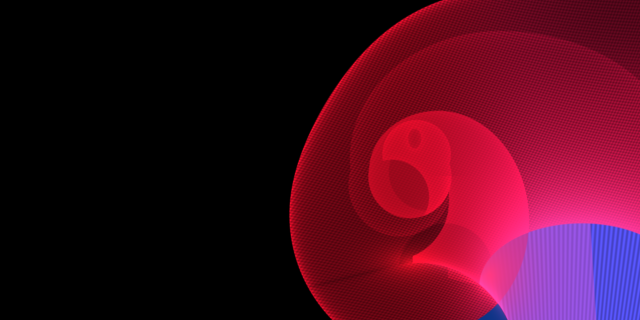
Give the GLSL for this background, as a Shadertoy shader.

```glsl
// Glowing spiral shell of fine crimson mesh on black, with a striped violet fan at lower right.

// Colours
const vec3 CRIMSON = vec3(0.96, 0.05, 0.17);
const vec3 ROSE = vec3(0.96, 0.07, 0.29);
const vec3 PINK = vec3(1.0, 0.25, 0.66);
const vec3 HOT_RED = vec3(1.0, 0.08, 0.15);
const vec3 VIOLET = vec3(0.56, 0.33, 0.90);
const vec3 BLUE = vec3(0.31, 0.31, 0.92);
const vec3 MAGENTA = vec3(0.76, 0.20, 0.58);
const vec3 DEEP_BLUE = vec3(0.04, 0.20, 0.52);

// Layout, in canvas heights
const vec2 SHELL_TIP = vec2(0.904, 0.328);
const vec2 SHELL_RADII = vec2(0.469, 0.711);   // lower, upper curvature
const vec2 RED_FOCUS = vec2(1.28, 0.181);
const vec2 PINK_FOCUS = vec2(1.53, 0.14);
const vec2 FAN_CENTRE = vec2(1.818, 0.107);
const vec2 FAN_RADII = vec2(0.320, 0.195);

// Mesh and brightness
const float MESH_PITCH = 0.0088;
const float MESH_DEPTH = 0.11;
const float STRIPE_COUNT = 740.0;
const float BASE_GLOW = 0.39;

float circle(vec2 p, vec2 c, float r) { return length(p - c) - r; }

// Approximate signed distance to an ellipse
float oval(vec2 p, vec2 c, vec2 r) {
    vec2 q = p - c;
    float k = length(q / r);
    return k * (k - 1.0) / max(length(q / (r * r)), 1e-4);
}

float fill(float d) {
    float w = 1.0 / iResolution.y;
    return 1.0 - smoothstep(-w, w, d);
}

// Light that gathers just inside an edge
float rim(float d, float width) { return fill(d) * exp(min(d, 0.0) / width); }

// Two crossing families of curved threads
float mesh(vec2 p) {
    vec2 q = p - vec2(1.45, 0.36);
    float k = 6.2832 / MESH_PITCH;
    float bend = 0.06 * sin(3.0 * q.x + 2.0 * q.y);
    float a = sin(k * (q.y + 0.22 * q.x + bend));
    float b = sin(k * (0.82 * q.x - 0.5 * q.y + 0.12 * dot(q, q)));
    return 1.0 + MESH_DEPTH * (a + b);
}

void mainImage(out vec4 fragColor, in vec2 fragCoord) {
    vec2 p = fragCoord / iResolution.y;

    // Outer shell: curvature relaxes toward the top, right side runs off the canvas
    float bend = smoothstep(0.0, 0.672, p.y - SHELL_TIP.y);
    float radius = mix(SHELL_RADII.x, SHELL_RADII.y, bend);
    vec2 hub = SHELL_TIP + vec2(radius, 0.0);
    float outer = circle(vec2(min(p.x, hub.x), p.y), hub, radius);

    // Nested folds
    float veilWidth = p.x < 1.5625 ? 0.469 : 0.55;
    float veilTop = oval(p, vec2(1.5625, 0.505), vec2(veilWidth, 0.398));
    float veilTail = circle(p, vec2(1.25, 0.422), 0.161);
    float veil = min(max(veilTop, min(0.45 - p.y, 1.4 - p.x)), veilTail);

    float wing = oval(p, vec2(1.367, 0.310), vec2(0.286, 0.344));
    float crown = oval(p, vec2(1.367, 0.466), vec2(0.2135, 0.1875));
    float hollow = circle(p, vec2(1.216, 0.372), 0.1875);
    float curl = circle(p, vec2(1.281, 0.448), 0.130);
    float body = p.x < 1.367 && p.y > 0.45 ? crown : wing;
    if (p.y < 0.45) body = max(body, max(-hollow, 1.29 - p.x));
    float cape = min(body, curl);

    // S-shaped stream inside the curl
    float bite = circle(p, vec2(1.225, 0.385), 0.116);
    float stream = max(curl, 1.29 - p.x);
    float bulb = max(min(circle(p, vec2(1.302, 0.518), 0.107), stream), -bite);
    float leaf = max(circle(p, vec2(1.335, 0.462), 0.12), bite);
    float drop = oval(p, vec2(1.296, 0.567), vec2(0.021, 0.032));
    float lobe = circle(p, vec2(1.393, 0.154), 0.148);
    float bowl = circle(p, vec2(1.307, -0.128), 0.307);
    float inBowl = fill(bowl);
    float open = 1.0 - inBowl;
    float inCape = fill(cape) * open;
    float fan = oval(vec2(p.x, max(p.y, FAN_CENTRE.y)), FAN_CENTRE, FAN_RADII);
    float away = max(fan, 0.0);

    // Crimson light, summed layer by layer
    float rightward = smoothstep(1.2, 1.7, p.x);
    float light = BASE_GLOW - 0.05 * (1.0 - smoothstep(0.1, 0.45, p.y));
    light += (0.45 * rim(outer, 0.014) + 0.12 * rim(outer, 0.08))
           * (1.0 - smoothstep(1.25, 1.7, p.x));
    light -= 0.11 * smoothstep(1.45, 1.95, p.x) * smoothstep(0.65, 0.95, p.y);
    light += (0.06 * fill(veil) + 0.07 * rim(veil, 0.03)) * (1.0 - inCape);
    light += 0.32 * inCape + 0.09 * open * rim(cape, 0.025);
    light += 0.09 * fill(bulb) + 0.06 * rim(bulb, 0.015);
    light -= 0.08 * fill(leaf) + 0.09 * fill(drop);
    light += 0.07 * exp(-abs(drop) / 0.012);
    light -= open * 0.09 * fill(lobe);
    light += 0.46 * exp(-away / 0.28) * rightward * open;
    light += inBowl * 0.45 * exp(-length(p - vec2(1.52, 0.10)) / 0.11);

    // Thin dark crease reaching the red focus
    float crease = p.y - RED_FOCUS.y - 0.25 * (p.x - RED_FOCUS.x);
    light -= 0.08 * exp(-abs(crease) / 0.005) * (1.0 - smoothstep(1.15, 1.26, p.x));

    float threads = mix(mesh(p), 1.0, 0.75 * inCape);
    vec3 col = mix(CRIMSON, ROSE, rightward) * light * threads;

    // Pink haze above the fan and hot focal points
    float haze = exp(-away / 0.115) * mix(1.0, 0.4, inBowl);
    col = mix(col, PINK, 0.88 * haze * smoothstep(1.3, 1.75, p.x));
    vec2 spread = (p - RED_FOCUS) * vec2(0.65, 1.3);
    col += HOT_RED * 0.55 * exp(-length(spread) / 0.05);

    // Violet fan with fine radiating stripes
    float ray = atan(p.x - 1.75, p.y + 1.4);
    float split = p.x - 1.845 - 0.06 * (0.3 - p.y);
    float stripes = 0.97 + mix(0.14, 0.07, fill(split)) * sin(ray * STRIPE_COUNT);
    vec3 fanColour = mix(BLUE, VIOLET, fill(split)) * stripes;
    fanColour = mix(fanColour, MAGENTA, 0.75 * fill(wing));
    float knot = exp(-length((p - PINK_FOCUS) * vec2(1.0, 0.7)) / 0.095);
    fanColour = mix(fanColour, vec3(1.0, 0.22, 0.50), knot);
    col = mix(col, fanColour, fill(fan) * open);

    // Blue sliver under the wing, then the lit bowl edge
    col = mix(col, DEEP_BLUE, inBowl * fill(-wing) * smoothstep(1.45, 1.5, p.x));
    col += vec3(0.3, 0.06, 0.14) * exp(-abs(bowl) / 0.015) * smoothstep(1.25, 1.4, p.x)
         * (1.0 - smoothstep(1.54, 1.62, p.x));

    fragColor = vec4(clamp(col * fill(outer), 0.0, 1.0), 1.0);
}
```
